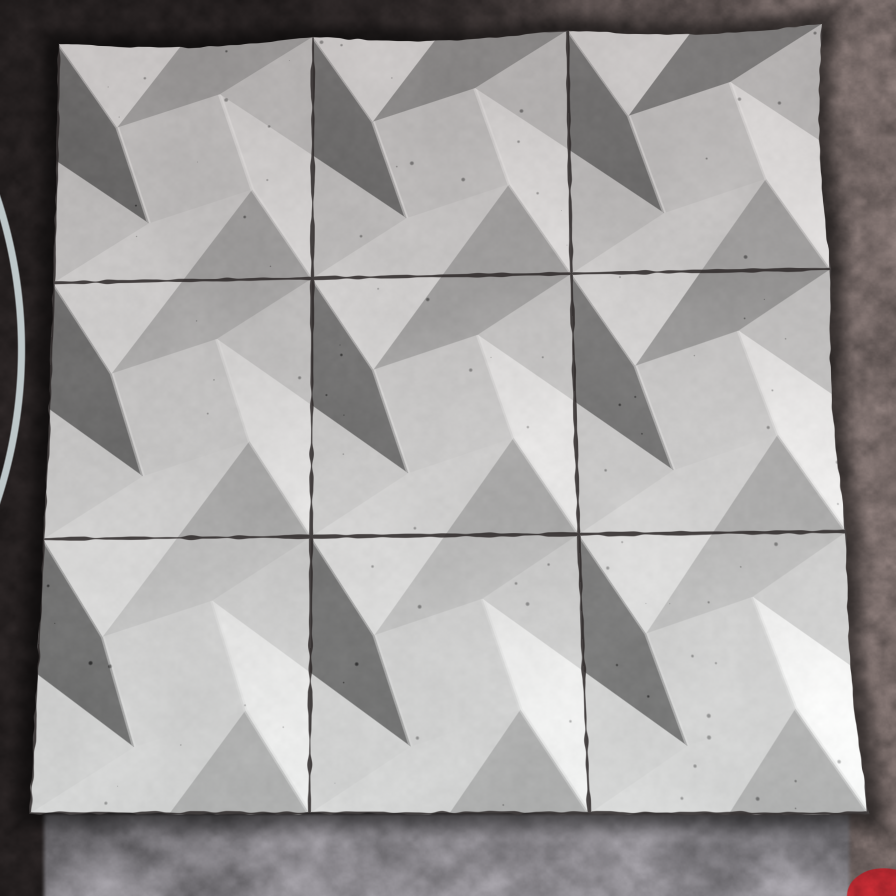
A Shadertoy shader for this pattern:

```glsl
const float TILES = 3.0;
const vec2 TIP = vec2(0.365, 0.765);      // inner end of each pinwheel blade
const vec2 ELBOW = vec2(0.235, 0.365);    // TIP turned a quarter
const float DEPTH = 1.108;                // perspective stretch down the sheet
const float SEAM = 0.0055;
const float PI = 3.14159;

// Facet shades ordered left, bottom, right, top; far and near rows
const vec4 BLADE_FAR = vec4(0.43, 0.76, 0.81, 0.54);
const vec4 BLADE_NEAR = vec4(0.47, 0.83, 0.93, 0.80);
const vec4 CORNER_FAR = vec4(0.71, 0.60, 0.70, 0.78);
const vec4 CORNER_NEAR = vec4(0.82, 0.69, 0.82, 0.87);
const vec2 CENTRE = vec2(0.72, 0.82);

const vec3 SEAM_COLOR = vec3(0.17, 0.15, 0.15);
const vec3 SOIL = vec3(0.15, 0.13, 0.13);
const vec3 RUBBLE = vec3(0.47, 0.42, 0.41);
const vec3 BOARD = vec3(0.52, 0.51, 0.53);
const vec3 CABLE = vec3(0.74, 0.78, 0.79);
const vec3 BRICK = vec3(0.72, 0.16, 0.19);

float hash(vec2 p) {
    return fract(sin(dot(p, vec2(127.1, 311.7))) * 43758.5453);
}

float noise(vec2 p) {
    vec2 i = floor(p), f = fract(p);
    f *= f * (3.0 - 2.0 * f);
    return mix(mix(hash(i), hash(i + vec2(1, 0)), f.x),
               mix(hash(i + vec2(0, 1)), hash(i + vec2(1, 1)), f.x), f.y);
}

float fbm(vec2 p) {
    float sum = 0.0, amp = 0.5;
    for (int i = 0; i < 4; i++) {
        sum += amp * noise(p);
        p = p * 2.03 + 17.0;
        amp *= 0.5;
    }
    return sum;
}

// Signed distance to the line through a and b
float lineSide(vec2 p, vec2 a, vec2 b) {
    vec2 d = normalize(b - a);
    return d.x * (p.y - a.y) - d.y * (p.x - a.x);
}

// Canvas to tile grid, y pointing down
vec2 sheetCoord(vec2 p) {
    float top = 0.050 - 0.026 * p.x;
    float s = (p.y - top) / (0.908 - top);
    float v = s * DEPTH / (1.0 + s * (DEPTH - 1.0));
    float bend = pow(max(s, 0.0), 1.5);
    float left = 0.065 - 0.032 * bend;
    float right = 0.918 + 0.052 * bend;
    return TILES * vec2((p.x - left) / (right - left), v);
}

// Four blades and four corner facets around a tilted square
float tileShade(vec2 q, vec2 g, float aa) {
    float near = clamp((g.y - 0.4) / 2.2, 0.0, 1.0);
    float across = g.x / TILES - 0.5;
    vec4 blades = mix(BLADE_FAR, BLADE_NEAR, near);
    blades += across * vec4(0.04, 0.0, 0.06, -0.18 * (1.0 - near));
    vec4 corners = mix(CORNER_FAR, CORNER_NEAR, near);
    float shade = mix(CENTRE.x, CENTRE.y, near);
    for (int i = 0; i < 4; i++) {
        float outer = lineSide(q, vec2(0), ELBOW);
        float inner = lineSide(q, ELBOW, TIP);
        float ridge = min(outer, inner);
        float inside = min(ridge, lineSide(q, TIP, vec2(0, 1)));
        float split = lineSide(q, vec2(0, 0.5), TIP);
        float blade = blades[i] + 0.05 * (0.4 - q.y);
        float facet = mix(blade, corners[i], smoothstep(-aa, aa, split));
        shade = mix(shade, facet, smoothstep(-aa, aa, inside));
        // Worn pale crest on the two steep blades
        float crest = 1.0 - smoothstep(0.004, 0.004 + 2.0 * aa, abs(ridge));
        crest *= smoothstep(aa, -aa, split) * (i % 2 == 0 ? 0.5 : 0.0);
        shade = mix(shade, 0.86, crest);
        q = vec2(1.0 - q.y, q.x);
    }
    return shade;
}

vec3 surroundings(vec2 p, float aa) {
    float grit = fbm(p * 70.0), blotch = fbm(p * 11.0);
    vec3 col = mix(SOIL, RUBBLE, smoothstep(0.25, 0.96, p.x + 0.15 * blotch - 0.1));
    col *= 0.55 + 0.5 * grit + 0.4 * blotch;
    // Board below the sheet
    float board = smoothstep(0.905, 0.912, p.y) * smoothstep(0.045, 0.053, p.x)
                * smoothstep(0.952, 0.944, p.x);
    vec3 wood = BOARD * (0.45 + 0.85 * fbm(p * vec2(9, 15)) + 0.3 * grit);
    col = mix(col, wood, board);
    float cable = abs(length(p - vec2(-0.516, 0.39)) - 0.540) - 0.004;
    col = mix(col, CABLE, smoothstep(aa, -aa, cable));
    float chip = length((p - vec2(0.985, 1.0)) * vec2(1.0, 1.3)) - 0.035 - 0.012 * blotch;
    return mix(col, BRICK * (0.8 + 0.4 * grit), smoothstep(aa, -aa, chip));
}

void mainImage(out vec4 fragColor, in vec2 fragCoord) {
    vec2 p = fragCoord / iResolution.xy;
    p.y = 1.0 - p.y;
    float px = 1.0 / iResolution.y, aa = 2.8 * px;
    vec2 g = sheetCoord(p), q = fract(g);

    // Sheet outline, scalloped by the relief
    vec2 bow = sin(PI * q.yx) * vec2(0.022, 0.032);
    vec2 lo = g - vec2(0.0, bow.y), hi = TILES - g - vec2(bow.x, 0.0);
    float sheet = min(min(lo.x, lo.y), min(hi.x, hi.y)) + 0.008 * (noise(p * 90.0) - 0.5);

    // Concrete with mottling, grain and pinholes
    float shade = tileShade(q, g, aa);
    shade += 0.05 * (fbm(p * 14.0) - 0.47) + 0.035 * (fbm(p * 120.0) - 0.47);
    shade += 0.02 * (hash(floor(g)) - 0.5);
    vec2 cell = floor(g * 14.0);
    vec2 spot = 0.2 + 0.6 * vec2(hash(cell), hash(cell + 31.0));
    float pit = length(fract(g * 14.0) - spot) - 0.10 * hash(cell + 7.0);
    shade -= 0.25 * step(0.94, hash(cell + 53.0)) * smoothstep(0.06, -0.06, pit);
    vec3 tile = shade * mix(vec3(1.01, 0.992, 0.988), vec3(0.995, 1.0, 0.997), g.y / TILES);

    // Ragged dark joints
    vec2 gap = min(q, 1.0 - q);
    float joint = min(gap.x, gap.y) - SEAM * (0.3 + 1.5 * noise(p * 75.0));
    tile = mix(tile, SEAM_COLOR, 0.85 * smoothstep(aa, -aa, joint));

    vec3 ground = surroundings(p, px) * mix(0.5, 1.0, smoothstep(0.0, 0.10, -sheet));
    fragColor = vec4(mix(ground, tile, smoothstep(-aa, aa, sheet)), 1.0);
}
```
